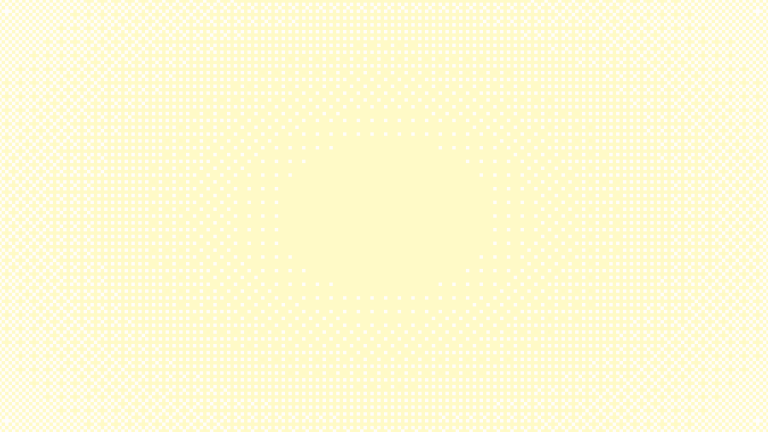
Write a Shadertoy shader that draws this background.

```glsl
// Pale yellow field with an ordered-dither halftone of white squares thickening outwards.

const vec3  FIELD_COLOR = vec3(1.0, 0.98, 0.78);
const vec3  DOT_COLOR   = vec3(1.0, 0.992, 0.982);
const float CELLS_PER_HEIGHT = 126.5625;
const vec2  GRID_SHIFT  = vec2(0.0, 0.5);   // in cells, from the canvas centre
const float STRETCH     = 1.41;             // width to height of the clear ellipse
const float CLEAR_RADIUS = 0.173;           // canvas heights, along y
const float RANK_STEP   = 0.075;            // radius gained per dither rank

// Order of a cell within a 2x2 block: 0..3
int rank2(ivec2 c) {
    return 2 * (c.x ^ c.y) + c.y;
}

// Order of a cell within a 4x4 Bayer block: 0..15
int rank4(ivec2 c) {
    return 4 * rank2(c & 1) + rank2((c >> 1) & 1);
}

// 1 where the cell is filled, 0 where it is left clear
float dotAt(vec2 cell) {
    vec2 center = (cell + 0.5 - GRID_SHIFT) / CELLS_PER_HEIGHT;
    float radius = length(center / vec2(STRETCH, 1.0));
    return step(CLEAR_RADIUS + RANK_STEP * float(rank4(ivec2(cell))), radius);
}

void mainImage(out vec4 fragColor, in vec2 fragCoord) {
    vec2 p = (fragCoord - 0.5 * iResolution.xy) / iResolution.y;
    vec2 grid = p * CELLS_PER_HEIGHT + GRID_SHIFT;

    // Box-filter the cells that the pixel overlaps
    float footprint = min(CELLS_PER_HEIGHT / iResolution.y, 1.0);
    vec2 low = grid - 0.5 * footprint;
    vec2 high = grid + 0.5 * footprint;
    float coverage = 0.0;
    for (int j = 0; j < 2; j++) {
        for (int i = 0; i < 2; i++) {
            vec2 cell = floor(low) + vec2(i, j);
            vec2 overlap = max(min(cell + 1.0, high) - max(cell, low), 0.0) / footprint;
            coverage += overlap.x * overlap.y * dotAt(cell);
        }
    }

    fragColor = vec4(mix(FIELD_COLOR, DOT_COLOR, coverage), 1.0);
}
```
